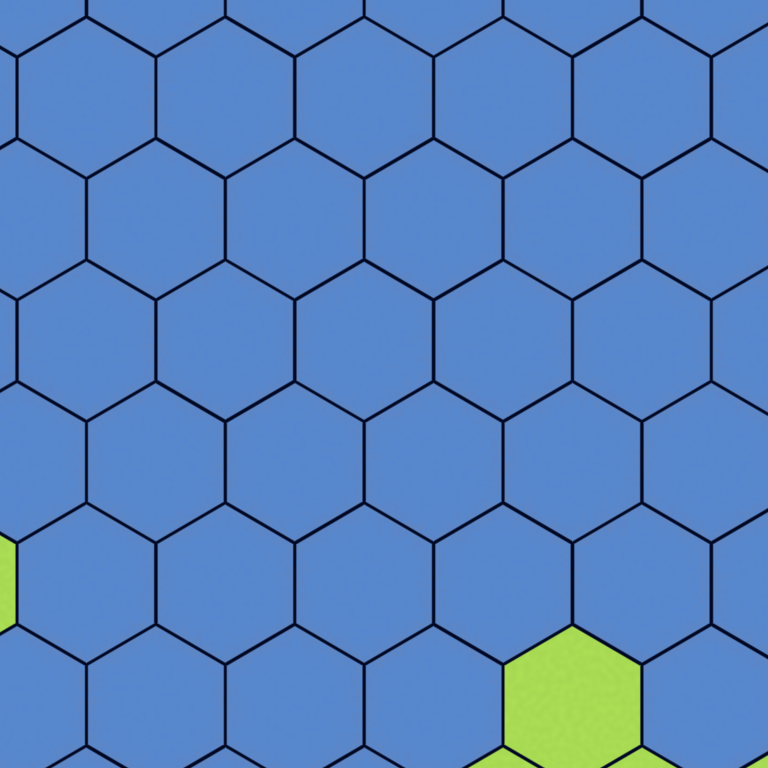
Give the GLSL for this pattern, as a Shadertoy shader.

```glsl
// Honeycomb of pointy-top blue hexagons with thin navy outlines and a few
// green cells near the lower edge. The nearest of two offset lattices gives
// the cell; a hexagon distance gives the lines, gradient noise a faint mottle.

#define CELL_WIDTH  0.1808
#define ROW_STEP    0.1582
#define FIRST_CELL  vec2(0.1126, 0.1272)
#define LINE_WIDTH  0.0042
#define WIDTH_VARY  0.22
#define SOFTNESS    0.0014
#define GRAIN_SCALE 110.0
#define BLUE        vec3(0.335, 0.530, 0.812)
#define DUSTY_BLUE  vec3(0.390, 0.520, 0.735)
#define GREEN       vec3(0.660, 0.860, 0.325)
#define NAVY        vec3(0.000, 0.030, 0.140)

const vec2 LATTICE = vec2(1.0, 1.7320508);

float hash(vec2 p) {
    vec3 q = fract(p.xyx * vec3(0.1031, 0.1030, 0.0973));
    q += dot(q, q.yzx + 33.33);
    return fract((q.x + q.y) * q.z);
}

float cornerSlope(vec2 corner, vec2 offset) {
    float angle = 6.2831853 * hash(corner);
    return dot(vec2(cos(angle), sin(angle)), offset);
}

float gradientNoise(vec2 p) {
    vec2 i = floor(p), f = fract(p);
    vec2 u = f * f * f * (f * (f * 6.0 - 15.0) + 10.0);
    vec2 e = vec2(1.0, 0.0);
    float low = mix(cornerSlope(i, f), cornerSlope(i + e, f - e), u.x);
    float high = mix(cornerSlope(i + e.yx, f - e.yx), cornerSlope(i + 1.0, f - 1.0), u.x);
    return mix(low, high, u.y);
}

// Cell address: x in cell widths, y in rows counted down from the top.
// Odd rows are shifted by half a cell; local is the offset from the centre.
vec2 hexCell(vec2 p, out vec2 local) {
    vec2 even = floor(p / LATTICE + 0.5);
    vec2 odd = floor(p / LATTICE) + 0.5;
    vec2 toEven = p - even * LATTICE;
    vec2 toOdd = p - odd * LATTICE;
    bool nearEven = dot(toEven, toEven) < dot(toOdd, toOdd);
    local = nearEven ? toEven : toOdd;
    return (nearEven ? even : odd) * vec2(1.0, 2.0);
}

bool isGreen(vec2 cell) {
    bool bottomPatch = cell.y > 5.5 && cell.x > 2.5;
    bool patchTip = cell.y == 5.0 && cell.x == 3.5;
    bool leftCell = cell.y == 4.0 && cell.x < -0.5;
    return bottomPatch || patchTip || leftCell;
}

void mainImage(out vec4 fragColor, in vec2 fragCoord) {
    vec2 uv = fragCoord / iResolution.y;
    vec2 fromTop = vec2(uv.x, 1.0 - uv.y) - FIRST_CELL;
    vec2 p = fromTop / vec2(CELL_WIDTH, ROW_STEP / (0.5 * LATTICE.y));

    vec2 local;
    vec2 cell = hexCell(p, local);

    // Distance to the nearest side, in canvas units
    vec2 a = abs(local);
    float slanted = dot(a, vec2(0.5, 0.8660254));
    float edgeDist = (0.5 - max(a.x, slanted)) * CELL_WIDTH;

    // Both cells beside an edge share its midpoint, hence its width
    vec2 side = vec2(local.x < 0.0 ? -1.0 : 1.0, local.y < 0.0 ? -1.0 : 1.0);
    vec2 edgeMid = cell + side * (a.x > slanted ? vec2(0.5, 0.0) : vec2(0.25, 0.5));
    float edgeRandom = hash(floor(edgeMid * 4.0 + 0.5) + 40.0);
    float halfWidth = 0.5 * LINE_WIDTH * (1.0 + WIDTH_VARY * (edgeRandom - 0.5));

    // Flat fills with a dusty mottle that gathers beside the lines
    float grain = gradientNoise(uv * GRAIN_SCALE);
    float nearLine = exp(-edgeDist / 0.010);
    float dust = clamp(0.10 + 0.55 * nearLine + grain * (0.15 + 0.6 * nearLine), 0.0, 1.0);
    vec3 color = isGreen(cell) ? GREEN * (1.0 + 0.03 * grain) : mix(BLUE, DUSTY_BLUE, dust);

    // Smoothed outlines
    float blur = max(SOFTNESS, 0.75 / iResolution.y);
    float line = 1.0 - smoothstep(halfWidth - blur, halfWidth + blur, edgeDist);
    color = mix(color, NAVY, line);

    fragColor = vec4(color, 1.0);
}
```
